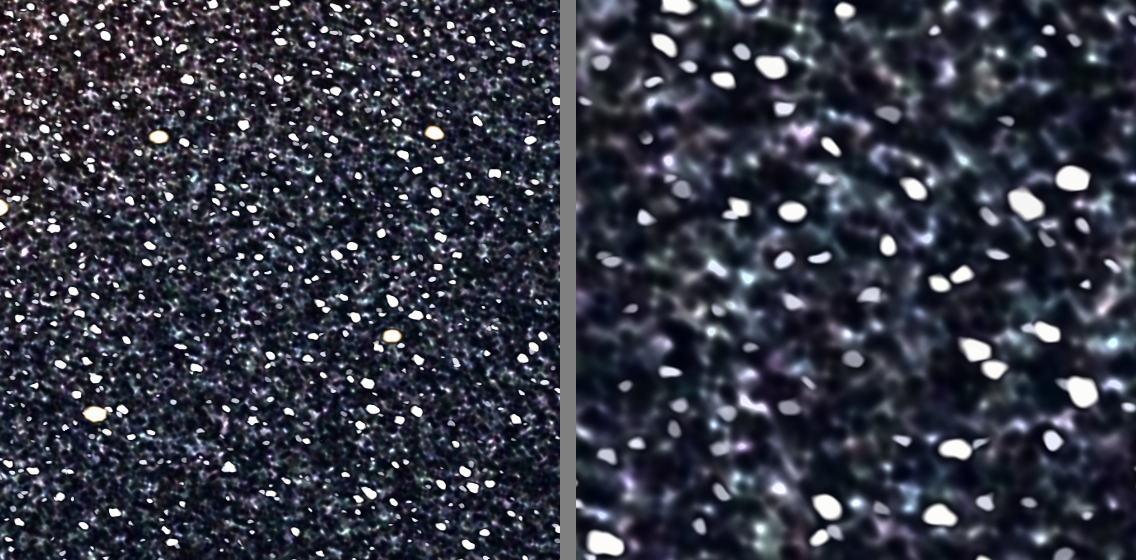
Left, the full canvas; right, a detail of the centre.
Write a Shadertoy shader that draws this texture.

```glsl
// A dense, grainy star field: dark navy sky with a warm glow at the upper left.
// Log-normal value noise makes the grain; jittered grids scatter tilted,
// slightly ragged stars, each with a dark sharpening ring around it.

const vec3 NAVY_TINT = vec3(-0.018, 0.0, 0.058);
const vec3 WARM_TINT = vec3(0.035, -0.008, 0.018);
const vec3 STAR_WHITE = vec3(0.99, 0.99, 0.985);
const vec3 AMBER = vec3(1.0, 0.72, 0.25);

float hash(vec2 p, float seed) {
    return fract(sin(dot(p, vec2(127.1, 311.7)) + seed * 17.31) * 43758.5453);
}

vec2 rotate(vec2 p, float angle) {
    float c = cos(angle), s = sin(angle);
    return vec2(c * p.x + s * p.y, c * p.y - s * p.x);
}

float valueNoise(vec2 p, float seed) {
    vec2 cell = floor(p), f = fract(p);
    f = f * f * (3.0 - 2.0 * f);
    float low = mix(hash(cell, seed), hash(cell + vec2(1, 0), seed), f.x);
    float high = mix(hash(cell + vec2(0, 1), seed), hash(cell + vec2(1, 1), seed), f.x);
    return mix(low, high, f.y);
}

// Two rotated octaves, scaled to roughly zero mean and unit deviation.
float grain(vec2 p) {
    float coarse = valueNoise(rotate(p, -0.35) * vec2(88.0, 118.0), 1.0);
    float fine = valueNoise(rotate(p, 0.6) * vec2(165.0, 150.0), 2.0);
    return (0.58 * coarse + 0.42 * fine - 0.5) / 0.154;
}

// One jittered layer of stars: x is light, y is the dark ring, z is the rim.
vec3 starLayer(vec2 p, float cells, float share, vec2 radii, float dimmest, float seed) {
    vec3 result = vec3(0.0);
    vec2 home = floor(p * cells);
    for (int j = -1; j <= 1; j++) {
        for (int i = -1; i <= 1; i++) {
            vec2 cell = home + vec2(i, j);
            if (hash(cell, seed) > share) continue;
            vec2 jitter = vec2(hash(cell, seed + 1.0), hash(cell, seed + 2.0));
            vec2 offset = p - (cell + jitter) / cells;
            float pick = hash(cell, seed + 3.0);
            float radius = mix(radii.x, radii.y, pick * pick);
            float tilt = -0.3 + 0.9 * (hash(cell, seed + 4.0) - 0.5);
            vec2 q = rotate(offset, tilt) / vec2(1.28, 0.86);
            float d = length(q) - radius;
            float power = mix(dimmest, 1.2, hash(cell, seed + 5.0));
            float light = min(power, 1.0) * smoothstep(0.0018, -0.0016, d);
            float ring = min(power, 1.0) * smoothstep(0.0065, 0.0015, d);
            float rim = smoothstep(0.0035, 0.0, abs(d - 0.0005));
            result = max(result, vec3(light, ring, rim));
        }
    }
    return result;
}

void mainImage(out vec4 fragColor, in vec2 fragCoord) {
    vec2 uv = fragCoord / iResolution.y;

    // Broad glow from the lower right to the upper left.
    float slope = uv.y - 0.6 * uv.x;
    float warmth = smoothstep(0.2, 0.95, slope + 0.2 * (valueNoise(uv * 5.0, 7.0) - 0.5));
    float clumps = valueNoise(uv * 14.0, 8.0) - 0.5;

    // Grainy sky with a drifting colour cast.
    float level = grain(uv) + 0.5 * (slope - 0.2) + 0.5 * clumps;
    float sky = min(exp(-1.96 + 0.76 * level), 0.95);
    vec3 chroma = vec3(valueNoise(uv * 60.0, 9.0), valueNoise(uv * 60.0, 10.0),
                       valueNoise(uv * 60.0, 11.0)) - 0.5;
    vec3 tint = mix(NAVY_TINT, WARM_TINT, warmth);
    vec3 color = vec3(sky) + tint * (0.75 + sky) + chroma * (0.03 + 0.16 * sky);

    // Small warp that makes the star outlines ragged.
    vec2 warp = vec2(valueNoise(uv * 120.0, 12.0), valueNoise(uv * 120.0, 13.0)) - 0.5;
    vec2 p = uv + 0.005 * warp;
    float crowd = 0.16 * slope;

    vec3 faint = starLayer(p, 34.0, 0.40 + crowd, vec2(0.0026, 0.0052), 0.55, 20.0);
    vec3 bright = starLayer(p, 20.0, 0.50 + crowd, vec2(0.0048, 0.0092), 0.95, 30.0);
    vec3 giant = starLayer(uv + 0.003 * warp, 4.0, 0.2, vec2(0.012, 0.0165), 1.0, 40.0);

    // Dark rings first, then the star light over them.
    float ring = max(0.55 * faint.y, max(0.8 * bright.y, giant.y));
    color = mix(color, vec3(0.02, 0.02, 0.06), 0.8 * ring);
    color = mix(color, AMBER, 0.45 * giant.z);
    vec3 faintColor = STAR_WHITE + vec3(-0.08, -0.07, 0.0) * (1.0 - warmth);
    color = mix(color, faintColor, faint.x);
    color = mix(color, STAR_WHITE, max(bright.x, giant.x));
    color = mix(color, AMBER, 0.3 * giant.z * giant.x);

    fragColor = vec4(clamp(color, 0.0, 1.0), 1.0);
}
```
